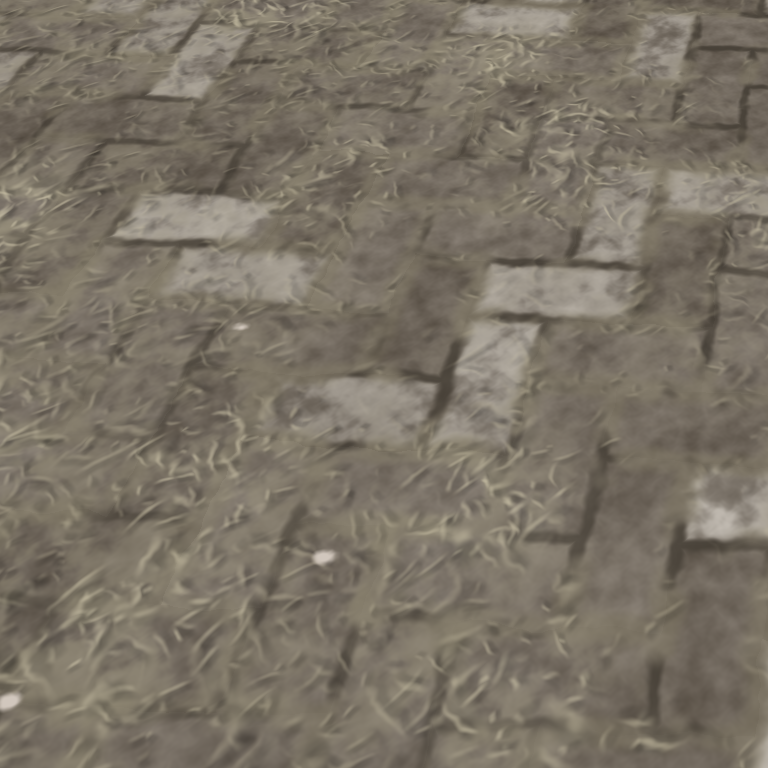
This texture is drawn by a Shadertoy shader. Its source:

```glsl
#define VANISH vec2(1.17, 2.17)
#define BRICK_SCALE vec2(14.93, 30.9)
#define BRICK_SHIFT vec2(2.33, 3.27)
#define ROW_TILT 0.05
#define PALE_SHARE 0.25
#define JOINT_WIDTH 0.11
#define GRASS_AMOUNT 0.30
#define DARK_STONE vec3(0.442, 0.408, 0.368)
#define PALE_STONE vec3(0.74, 0.715, 0.68)
#define JOINT_SOIL vec3(0.27, 0.245, 0.21)
#define MOSS vec3(0.535, 0.505, 0.42)
#define STRAW vec3(0.76, 0.725, 0.62)

float hash(vec2 c) {
    return fract(sin(dot(c, vec2(127.1, 311.7))) * 43758.5);
}

vec2 hash2(vec2 c) {
    return vec2(hash(c), hash(c + 37.3));
}

// Warped sines, each octave turned and finer; roughly -1 to 1
float layeredSines(vec2 p) {
    float sum = 0.0, gain = 0.5;
    for (int i = 0; i < 5; i++) {
        p = mat2(0.8, -0.6, 0.6, 0.8) * p * 1.7 + 2.3;
        vec2 warped = p + 1.5 * sin(p.yx * 0.6 + 1.1);
        sum += gain * sin(warped.x) * sin(warped.y);
        gain *= 0.7;
    }
    return sum;
}

// Distance to the nearest scattered point
float cellular(vec2 p) {
    vec2 cell = floor(p);
    float nearest = 2.0;
    for (int y = -1; y <= 1; y++)
    for (int x = -1; x <= 1; x++) {
        vec2 c = cell + vec2(x, y);
        nearest = min(nearest, length(c + hash2(c) - p));
    }
    return nearest;
}

// Herringbone: xy = brick id, z = distance to the brick edge
vec3 herringbone(vec2 p) {
    vec2 id = floor(p);
    float phase = mod(id.x + id.y, 4.0);
    vec2 size = phase < 2.0 ? vec2(2, 1) : vec2(1, 2);
    if (mod(phase, 2.0) > 0.5) id -= size - 1.0;
    vec2 local = p - id;
    vec2 edge = min(local, size - local);
    return vec3(id, min(edge.x, edge.y));
}

// Scattered short blades: x = cover, y = shadow
vec2 grassBlades(vec2 p, float density, float seed) {
    vec2 cell = floor(p);
    vec2 blades = vec2(0);
    for (int y = -1; y <= 1; y++)
    for (int x = -1; x <= 1; x++) {
        vec2 c = cell + vec2(x, y);
        vec2 rnd = hash2(c + seed);
        float angle = 3.1416 * hash(c + seed + 5.7);
        vec2 q = p - c - rnd;
        q = mat2(cos(angle), -sin(angle), sin(angle), cos(angle)) * q;
        q.y += (rnd.x - 0.5) * 0.7 * q.x * q.x;
        float reach = mix(0.25, 0.85, rnd.y * rnd.y);
        float present = smoothstep(0.0, 0.4, density - hash(c + seed + 9.1));
        float taper = present * (1.0 - smoothstep(reach * 0.2, reach, abs(q.x)));
        float cover = taper * (1.0 - smoothstep(0.0, 0.15, abs(q.y)));
        float shadow = taper * (1.0 - smoothstep(0.03, 0.25, abs(q.y + 0.2)));
        blades = max(blades, vec2(cover * mix(0.5, 1.0, rnd.x), shadow));
    }
    return blades;
}

void mainImage(out vec4 fragColor, in vec2 fragCoord) {
    // Ground plane in brick widths
    vec2 uv = fragCoord / iResolution.xy;
    uv.y += ROW_TILT * (uv.x - 0.3);
    float depth = VANISH.y - uv.y;
    vec2 p = vec2(uv.x - VANISH.x, 1.0) * BRICK_SCALE / depth + BRICK_SHIFT;

    // Wear fields
    float broad = layeredSines(p * 0.32 + 4.0);
    float mottle = layeredSines(p * 1.6);
    float grain = layeredSines(p * 3.4 + 8.0);
    float pits = cellular(p * 4.0);
    float tuft = 1.0 - smoothstep(0.05, 0.5, cellular(p * 0.3 + 0.05 * mottle));
    float clump = GRASS_AMOUNT + 0.5 * broad + 0.4 * tuft + 0.25 * (0.5 - uv.x);
    clump = clamp(clump, 0.0, 1.0);

    // Stones, some of them bleached
    vec3 brick = herringbone(p + 0.07 * vec2(mottle, layeredSines(p * 1.4 + 20.0)));
    float pale = step(hash(brick.xy + 2.0), PALE_SHARE) * mix(0.7, 1.0, hash(brick.xy + 4.0));
    pale *= 0.35 + 0.65 * smoothstep(-0.7, 0.4, mottle + 0.3 * grain + 0.3 * pits);
    pale *= smoothstep(0.0, 0.16, brick.z) * (1.0 - 0.5 * clump);
    vec3 color = mix(DARK_STONE, PALE_STONE, pale);
    color += 0.07 * (hash(brick.xy + 6.0) - 0.5) + 0.035 * broad;
    color += 0.05 * mottle + 0.045 * grain + 0.06 * (pits - 0.42);

    // Moss and soil-filled joints
    color = mix(color, MOSS, 0.7 * clump * smoothstep(-0.4, 0.5, mottle + 0.4 * grain));
    float jointLine = 1.0 - smoothstep(0.2 * JOINT_WIDTH, JOINT_WIDTH, brick.z);
    float exposed = smoothstep(-0.2, 0.5, layeredSines(p * 0.9 + 13.0));
    color = mix(color, JOINT_SOIL, jointLine * exposed * (0.9 - 0.5 * clump));
    float litter = (1.0 - smoothstep(0.06, 0.25, brick.z)) * (1.0 - exposed);
    color = mix(color, MOSS, 0.45 * litter);

    // Dry grass in layers, thickest in tufts and joints
    for (int i = 0; i < 4; i++) {
        float layer = float(i);
        float density = 0.9 * clump + 0.25 * litter + 0.12;
        vec2 q = p * (3.6 - 0.6 * layer) + 0.3 * sin(p.yx * 4.0 + layer) + 0.2 * mottle;
        vec2 blades = grassBlades(q, density, 17.0 * layer);
        color *= 1.0 - 0.13 * blades.y;
        color = mix(color, STRAW, (0.32 + 0.3 * tuft) * blades.x);
    }
    color += 0.05 * tuft * clump;

    // Few bright chips
    vec2 chipCell = floor(p * 1.3);
    vec2 chip = fract(p * 1.3) - 0.3 - 0.4 * hash2(chipCell);
    float chipMask = 1.0 - smoothstep(0.04, 0.17, length(chip * vec2(0.9, 1.3)) + 0.06 * grain);
    color = mix(color, vec3(0.82, 0.78, 0.74), chipMask * step(0.988, hash(chipCell + 3.0)));

    fragColor = vec4(clamp(color, 0.0, 1.0), 1.0);
}
```
